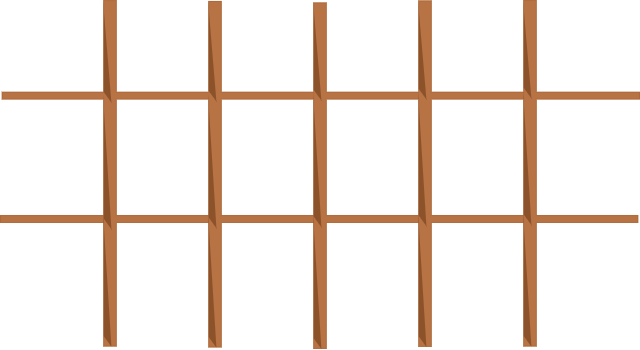
This pattern is drawn by a Shadertoy shader. Its source:

```glsl
// Wooden lattice of five posts and two rails, with a dark wedge on every post section.

// Lengths are in canvas heights, x measured from the canvas centre
const float POST_STEP = 0.3;
const float POST_HALF_COUNT = 2.0;
const float POST_HALF_WIDTH = 0.0196;
const float POST_BOTTOM = 0.0095;
const float POST_SAG = 0.007;
const float RAIL_HALF_HEIGHT = 0.0114;
const float RAIL_HALF_LENGTH = 0.912;
const float RAIL_SHIFT = 0.0024;
const vec2 RAIL_HEIGHTS = vec2(0.7267, 0.3743);
const vec3 WEDGE_TIPS = vec3(0.707, 0.345, 0.0095);
const float WEDGE_LENGTH = 0.36;
const float WEDGE_CEILING = 0.98;
const float WEDGE_LEFT = -0.0185;
const float WEDGE_RIGHT = 0.004;
const float WEDGE_SLANT = 0.031;
const float WEDGE_DRIFT = 0.003;
const float RIM_WIDTH = 0.003;
const float EDGE_SOFTNESS = 0.003;

const vec3 PAPER = vec3(1.0);
const vec3 WOOD = vec3(0.72, 0.45, 0.27);
const vec3 RIM = vec3(0.68, 0.41, 0.22);
const vec3 SHADE = vec3(0.55, 0.32, 0.16);

float boxDistance(vec2 p, vec2 halfSize) {
    vec2 q = abs(p) - halfSize;
    return length(max(q, 0.0)) + min(max(q.x, q.y), 0.0);
}

// Signed distance to the line a-b, positive on its right side
float sideDistance(vec2 p, vec2 a, vec2 b) {
    vec2 along = normalize(b - a);
    return dot(p - a, vec2(along.y, -along.x));
}

float wedgeDistance(vec2 p, float tip) {
    vec2 apex = vec2(WEDGE_LEFT, min(tip + WEDGE_LENGTH, WEDGE_CEILING));
    vec2 heel = vec2(WEDGE_LEFT, tip + WEDGE_SLANT);
    vec2 toe = vec2(WEDGE_RIGHT, tip);
    return max(sideDistance(p, apex, heel),
           max(sideDistance(p, heel, toe), sideDistance(p, toe, apex)));
}

float coverage(float d, float softness) {
    return clamp(0.5 - d / softness, 0.0, 1.0);
}

void mainImage(out vec4 fragColor, in vec2 fragCoord) {
    vec2 p = vec2(fragCoord.x - 0.5 * iResolution.x, fragCoord.y) / iResolution.y;
    float softness = max(EDGE_SOFTNESS, 1.0 / iResolution.y);

    // Nearest post; those around the middle hang slightly lower
    float post = clamp(round(p.x / POST_STEP), -POST_HALF_COUNT, POST_HALF_COUNT);
    vec2 local = vec2(p.x - post * POST_STEP, p.y);
    float sag = POST_SAG * exp(-1.5 * (post + 0.2) * (post + 0.2));
    float postHalfHeight = 0.5 * (1.0 - POST_BOTTOM);
    vec2 postCentre = vec2(0.0, POST_BOTTOM + postHalfHeight - sag);
    float frame = boxDistance(local - postCentre, vec2(POST_HALF_WIDTH, postHalfHeight));

    // Rails, staggered sideways
    for (int i = 0; i < 2; i++) {
        vec2 centre = vec2(RAIL_SHIFT * (1.0 - 2.0 * float(i)), RAIL_HEIGHTS[i]);
        frame = min(frame, boxDistance(p - centre, vec2(RAIL_HALF_LENGTH, RAIL_HALF_HEIGHT)));
    }

    // Wedges; the upper two rows climb from post to post, the last follows the sag
    float wedge = 1.0;
    for (int row = 0; row < 3; row++) {
        float offset = row < 2 ? WEDGE_DRIFT * (post + POST_HALF_COUNT) : -sag;
        wedge = min(wedge, wedgeDistance(local, WEDGE_TIPS[row] + offset));
    }

    // Layers
    vec3 colour = mix(RIM, WOOD, coverage(frame + RIM_WIDTH, softness));
    colour = mix(colour, SHADE, coverage(wedge, softness));
    colour = mix(PAPER, colour, coverage(frame, softness));
    fragColor = vec4(colour, 1.0);
}
```
